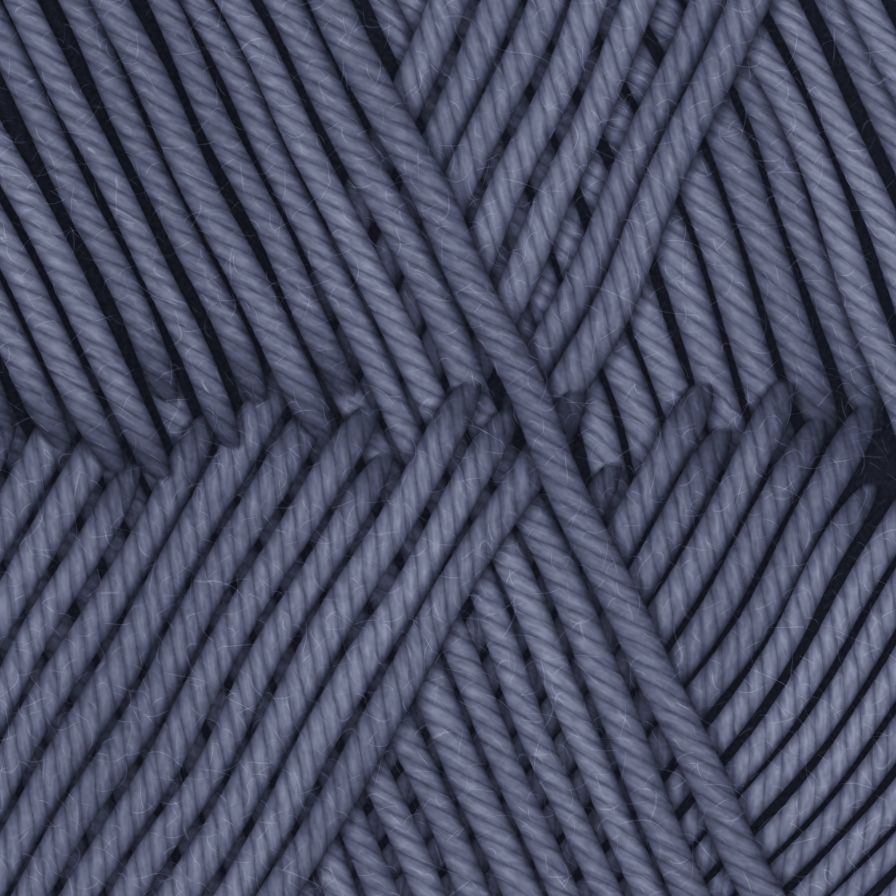
A WebGL 1 fragment shader for this texture:

```glsl
precision highp float;
uniform vec2 u_resolution;

vec2 hash2(vec2 p) {
  p = vec2(dot(p, vec2(127.1, 311.7)), dot(p, vec2(269.5, 183.3)));
  return fract(sin(p) * 43758.545);
}

float gradientNoise(vec2 p) {
  vec2 i = floor(p), f = fract(p);
  vec2 w = f * f * f * (f * (f * 6.0 - 15.0) + 10.0);
  float a = dot(hash2(i) * 2.0 - 1.0, f);
  float b = dot(hash2(i + vec2(1, 0)) * 2.0 - 1.0, f - vec2(1, 0));
  float c = dot(hash2(i + vec2(0, 1)) * 2.0 - 1.0, f - vec2(0, 1));
  float d = dot(hash2(i + 1.0) * 2.0 - 1.0, f - 1.0);
  return mix(mix(a, b, w.x), mix(c, d, w.x), w.y);
}

// Lays a family of twisted strands over the tone below it.
// path: x at mid height, lean, bend, spacing; ids: first and last strand;
// span: lowest and highest y of the strands.
float layStrands(float below, vec2 p, vec4 path, vec2 ids, vec2 span, float seed) {
  float dy = p.y - 0.5;
  float wobble = 0.016 * gradientNoise(p * 4.0 + seed);
  float across = (p.x - path.x + path.y * dy + path.z * dy * dy + wobble) / path.w;
  float stretch = sqrt(1.0 + path.y * path.y);
  float v = (p.y - path.y * p.x) / stretch;

  // Neighbours are included so that strands may cross and overlap
  for (int k = -1; k <= 1; k++) {
    float id = floor(across) + float(k);
    if (id < ids.x || id > ids.y) continue;
    vec2 rnd = hash2(vec2(id, seed));
    float t = (across - id) * 2.0 - 1.0 + 0.5 * gradientNoise(vec2(id * 7.3 + seed, v * 5.0));
    t += (rnd.y - 0.5) * (0.3 + 1.1 * dy);
    float u = 0.5 * t * path.w / stretch;

    // Strands round off and darken where they tuck under others
    vec2 reach = vec2(p.y - span.x, span.y - p.y) + 0.13 * (rnd.yx - 0.5);
    float end = min(reach.x, reach.y);
    if (end <= 0.0) continue;
    float cap = 1.0 - min(end / 0.06, 1.0);
    t /= (0.78 + 0.20 * rnd.x) * sqrt(1.0 - cap * cap) + 0.001;

    // Plies and fibres run at a slant to the strand
    float slant = 0.78 * u + 0.62 * v + 0.003 * gradientNoise(vec2(u, v) * 30.0 + seed);
    float run = 0.78 * v - 0.62 * u;
    float ply = pow(abs(sin(3.14159 * (slant / 0.0175 + rnd.y))), 0.7);
    float fibre = gradientNoise(vec2(slant * 230.0, run * 65.0) + seed * 9.0);
    fibre += 0.6 * gradientNoise(vec2(slant * 120.0, run * 40.0) - seed * 5.0);

    float lit = mix(0.12, 0.80, pow(max(1.0 - t * t, 0.0), 0.6)) - 0.05 * clamp(t, -1.0, 1.0);
    lit *= (0.62 + 0.40 * ply) * mix(0.5, 1.0, smoothstep(0.0, 0.10, end));
    lit *= 0.90 + 0.20 * rnd.y;
    lit += 0.20 * fibre * (0.3 + lit);

    float edge = abs(t) + 0.08 * fibre;
    float present = smoothstep(0.0, 0.012, end);
    below *= 1.0 - 0.58 * present * smoothstep(1.7, 0.9, edge);
    below = mix(below, lit, present * smoothstep(1.03, 0.89, edge));
  }
  return below;
}

// Loose curved hairs: one thin arc per cell of turned, warped grids
float strayHairs(vec2 p) {
  float sum = 0.0;
  for (int i = 0; i < 6; i++) {
    float k = float(i);
    float turn = k * 1.3 + 0.4;
    float scale = 15.0 + 7.0 * k;
    vec2 q = mat2(cos(turn), sin(turn), -sin(turn), cos(turn)) * p * scale + k * 5.7;
    q += 0.5 * vec2(gradientNoise(q * 0.8 + k), gradientNoise(q * 0.8 - 9.0));
    vec2 rnd = hash2(floor(q) + k * 17.0);
    vec2 f = fract(q) - 0.5;
    float arc = f.y + (rnd.x - 0.5) * 0.4 + (rnd.y - 0.5) * 2.0 * f.x * f.x;
    float ends = smoothstep(0.48, 0.2, abs(f.x)) * smoothstep(0.5, 0.4, abs(f.y));
    sum += smoothstep(0.0015, 0.0002, abs(arc) / scale) * ends * step(0.5, rnd.y) * rnd.x;
  }
  return sum;
}

void main() {
  vec2 p = gl_FragCoord.xy / u_resolution;
  float tone = 0.10;
  vec4 leftPath = vec4(0.581, 0.46, 0.05, 0.049);

  // Right side, upper then lower
  tone = layStrands(tone, p, vec4(0.60, 0.28, 0.25, 0.050), vec2(0, 14), vec2(0.45, 2.0), 1.0);
  tone = layStrands(tone, p, vec4(0.62, -0.45, 0.50, 0.050), vec2(0, 16), vec2(-1.0, 0.52), 2.0);
  // Upper middle
  tone = layStrands(tone, p, vec4(0.635, -0.45, 0.0, 0.055), vec2(-7, -1), vec2(0.48, 2.0), 3.0);
  // Upper left running on into the lower middle
  tone = layStrands(tone, p, leftPath, vec2(-17, -1), vec2(-1.0, 2.0), 4.0);
  // Lower left, with some upper strands lying over its ends
  tone = layStrands(tone, p, vec4(0.628, -0.58, 0.0, 0.055), vec2(-13, -1), vec2(-1.0, 0.55), 5.0);
  tone = layStrands(tone, p, leftPath, vec2(-17, -4), vec2(0.50, 2.0), 4.0);
  // Long strand across the front
  tone = layStrands(tone, p, vec4(0.581, 0.49, 0.0, 0.060), vec2(0, 0), vec2(-1.0, 2.0), 6.0);

  tone *= 1.0 + 0.22 * gradientNoise(p * 3.0 + 4.0);
  tone += 0.17 * strayHairs(p);
  tone += 0.07 * gradientNoise(p * 190.0);

  vec3 shadow = vec3(0.06, 0.065, 0.10);
  vec3 wool = vec3(0.30, 0.32, 0.415);
  vec3 sheen = vec3(0.55, 0.57, 0.67);
  vec3 color = mix(shadow, wool, clamp(tone * 2.0, 0.0, 1.0));
  color = mix(color, sheen, clamp(tone * 2.0 - 1.0, 0.0, 1.0));
  gl_FragColor = vec4(color, 1.0);
}
```
